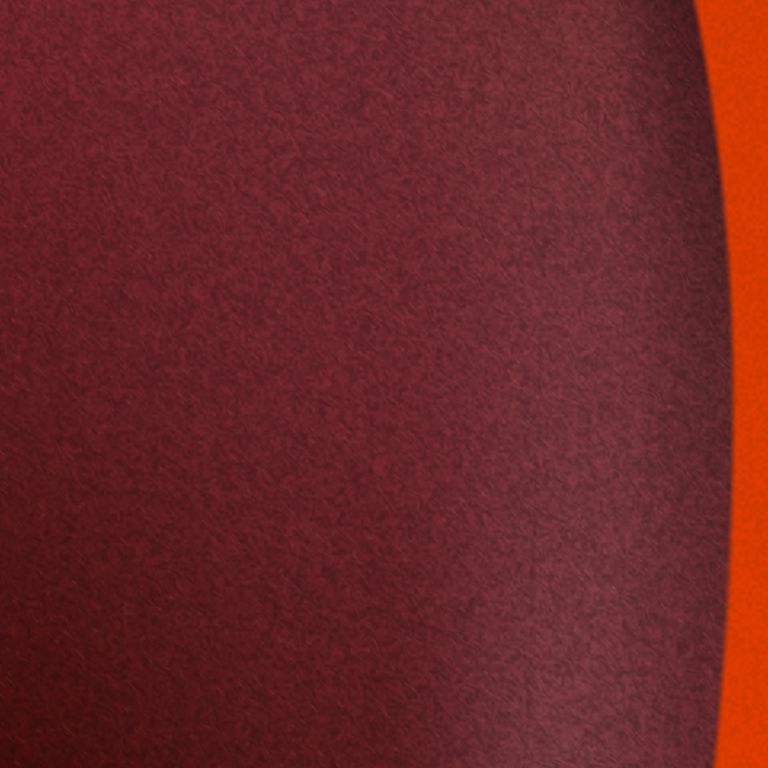
A WebGL 1 fragment shader for this texture:

```glsl
precision highp float;
uniform vec2 u_resolution;

float hash(vec2 p) {
  vec3 q = fract(vec3(p.xyx) * 0.1031);
  q += dot(q, q.yzx + 33.33);
  return fract((q.x + q.y) * q.z);
}

float noise(vec2 p) {
  vec2 i = floor(p), f = fract(p);
  f = f * f * (3.0 - 2.0 * f);
  return mix(mix(hash(i), hash(i + vec2(1.0, 0.0)), f.x),
             mix(hash(i + vec2(0.0, 1.0)), hash(i + 1.0), f.x), f.y);
}

// Blend three heights: bottom, middle, top
vec3 column(vec3 low, vec3 mid, vec3 high, float y) {
  return y < 0.5 ? mix(low, mid, y * 2.0) : mix(mid, high, y * 2.0 - 1.0);
}

// Short curling fibres crossed by fine grain, centred on zero
float weave(vec2 p) {
  vec2 along = vec2(p.x - p.y, p.x + p.y) * 0.7071;
  vec2 bend = vec2(noise(p * 60.0), noise(p * 60.0 + 57.0)) * 0.014;
  float fibres = noise((along + bend) * vec2(120.0, 250.0) + 300.0) - 0.5;
  float grain = noise(p * 240.0 + 90.0) - 0.5;
  float mottle = noise(p * 70.0 + 20.0) - 0.5;
  return fibres * 0.55 + grain * 0.5 + mottle * 0.06;
}

void main() {
  vec2 uv = gl_FragCoord.xy / u_resolution;
  float y = uv.y;

  // Bowed right-hand border
  float rise = y - 0.48;
  float border = 0.955 - rise * rise * (rise > 0.0 ? 0.188 : 0.108);

  // Cloth shading, from left shadow to ridge to dark rim
  vec3 left = column(vec3(0.245, 0.045, 0.04), vec3(0.35, 0.10, 0.115), vec3(0.435, 0.135, 0.165), y);
  vec3 centre = column(vec3(0.335, 0.10, 0.11), vec3(0.41, 0.14, 0.165), vec3(0.425, 0.16, 0.185), y);
  vec3 ridge = column(vec3(0.445, 0.21, 0.235), vec3(0.445, 0.195, 0.22), vec3(0.44, 0.185, 0.20), y);
  vec3 rim = column(vec3(0.39, 0.155, 0.175), vec3(0.355, 0.15, 0.16), vec3(0.28, 0.105, 0.12), y);
  float crest = 0.725 + 0.11 * y * (1.0 - y) + 0.02 * y;
  vec3 cloth = mix(left, centre, smoothstep(-0.1, 0.52, uv.x));
  cloth = mix(cloth, ridge, smoothstep(0.48, crest, uv.x));
  cloth = mix(cloth, rim, smoothstep(crest + 0.02, border, uv.x));

  // Broken upright seams beside the ridge
  float across = uv.x - 0.685 - 0.035 * y;
  float seam = exp(-pow(across / 0.003, 2.0));
  float echo = exp(-pow((across - 0.035) / 0.004, 2.0));
  float broken = noise(vec2(3.0, y * 28.0));
  cloth *= 1.0 - (0.10 * seam + 0.04 * echo) * broken * (1.0 - smoothstep(0.65, 0.85, y));

  // Surface texture and sparse bright threads
  cloth *= 1.0 + 0.40 * weave(uv);
  vec2 slant = vec2(uv.x - uv.y, uv.x + uv.y);
  float thread = smoothstep(0.84, 0.98, noise(slant * vec2(55.0, 230.0) + 500.0));
  cloth += vec3(0.045, 0.035, 0.035) * thread;

  // Vivid strip beyond the border
  vec3 orange = mix(vec3(0.85, 0.225, 0.0), vec3(0.83, 0.225, 0.005), y);
  orange *= 1.0 + 0.09 * (noise(uv * 220.0) - 0.5);
  float soft = max(0.006, 0.75 / u_resolution.x);
  vec3 color = mix(cloth, orange, smoothstep(border - soft, border + soft, uv.x));

  gl_FragColor = vec4(color, 1.0);
}
```
